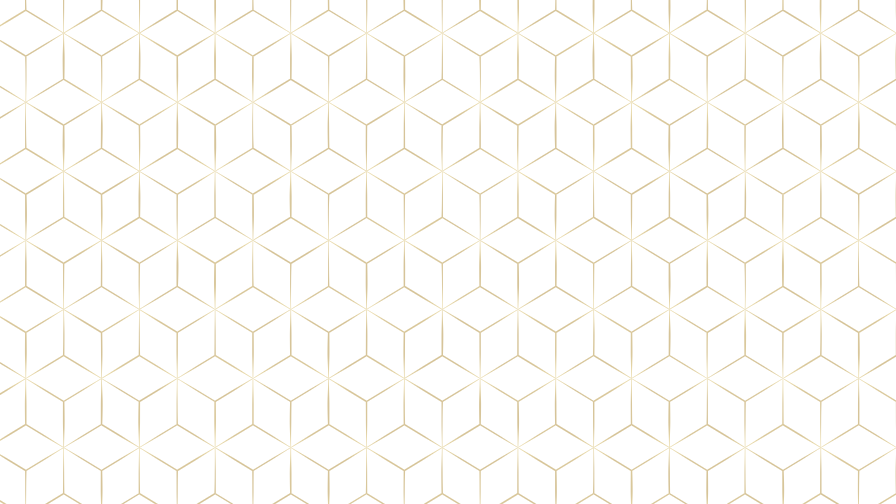
Reproduce this pattern procedurally as a Shadertoy shader.

```glsl
// Tumbling-block lattice in fine gold lines on white. Every six-way node of a
// staggered grid owns six spokes, which swell from a hairline at the hub to a
// thicker three-way corner; a hash varies width, lean and tint per spoke.

const float COLUMN_STEP = 0.15023;          // hub spacing, canvas height = 1
const float ROW_STEP    = 0.13704;
const vec2  ORIGIN      = vec2(0.1263, 0.1120);
const float HUB_WIDTH    = 0.0013;          // full line widths
const float CORNER_WIDTH = 0.0029;
const float SWELL_END    = 0.6;             // part of a spoke spent swelling
const float WIDTH_VARIATION = 0.14;         // slanted spokes
const float UPRIGHT_VARIATION = 0.38;       // vertical spokes
const float UPRIGHT_LEAN = 0.0012;
const vec3  PAPER     = vec3(1.0);
const vec3  HUB_GOLD  = vec3(0.91, 0.85, 0.66);
const vec3  DEEP_GOLD = vec3(0.84, 0.77, 0.60);
const float PI = 3.14159;

float hash(vec3 p) {
    p = fract(p * vec3(0.1031, 0.1030, 0.0973));
    p += dot(p, p.yzx + 33.33);
    return fract((p.x + p.y) * p.z);
}

// Share of a pixel covered by a line, exact even for sub-pixel widths
float lineCoverage(float dist, float halfWidth, float pixel) {
    float outer = clamp(0.5 + (halfWidth - dist) / pixel, 0.0, 1.0);
    float inner = clamp(0.5 - (halfWidth + dist) / pixel, 0.0, 1.0);
    return outer - inner;
}

// Gold tint in rgb and coverage in a, for one spoke leaving a hub
vec4 spoke(vec2 p, vec2 hubId, int k, float pixel) {
    float angle = PI / 6.0 + float(k) * PI / 3.0;
    vec2 tip = vec2(cos(angle), sin(angle))
             * vec2(COLUMN_STEP / sqrt(3.0), ROW_STEP * 2.0 / 3.0);
    bool upright = k % 3 == 1;

    vec3 seed = vec3(hubId + 50.0, float(k) + 1.0);
    float widthRoll = hash(seed) * 2.0 - 1.0;
    float leanRoll  = hash(seed + 17.0) - 0.5;
    float tintRoll  = hash(seed + 41.0) - 0.5;

    float along = clamp(dot(p, tip) / dot(tip, tip), 0.0, 1.0);
    vec2 offset = p - tip * along;

    // Uprights lean and belly a little between their fixed ends
    float belly = 4.0 * along * (1.0 - along);
    if (upright) offset.x -= leanRoll * UPRIGHT_LEAN * belly;

    float swell = smoothstep(0.0, SWELL_END, along);
    float variation = upright ? UPRIGHT_VARIATION * belly : WIDTH_VARIATION;
    float width = mix(HUB_WIDTH, CORNER_WIDTH, swell) * (1.0 + variation * widthRoll);

    vec3 tint = mix(HUB_GOLD, DEEP_GOLD, clamp(swell + 0.5 * tintRoll, 0.0, 1.0));
    return vec4(tint, lineCoverage(length(offset), 0.5 * width, pixel));
}

void mainImage(out vec4 fragColor, in vec2 fragCoord) {
    float pixel = 1.0 / iResolution.y;
    vec2 p = fragCoord * pixel - ORIGIN;

    // Keep the strongest spoke among the four surrounding hubs
    vec4 ink = vec4(PAPER, 0.0);
    float firstRow = floor(p.y / ROW_STEP);
    for (int r = 0; r < 2; r++) {
        float row = firstRow + float(r);
        float stagger = 0.5 * mod(row, 2.0);
        float firstColumn = floor(p.x / COLUMN_STEP - stagger);
        for (int c = 0; c < 2; c++) {
            vec2 hubId = vec2(firstColumn + float(c), row);
            vec2 hub = vec2(hubId.x + stagger, row) * vec2(COLUMN_STEP, ROW_STEP);
            for (int k = 0; k < 6; k++) {
                vec4 candidate = spoke(p - hub, hubId, k, pixel);
                if (candidate.a > ink.a) ink = candidate;
            }
        }
    }

    fragColor = vec4(mix(PAPER, ink.rgb, ink.a), 1.0);
}
```
